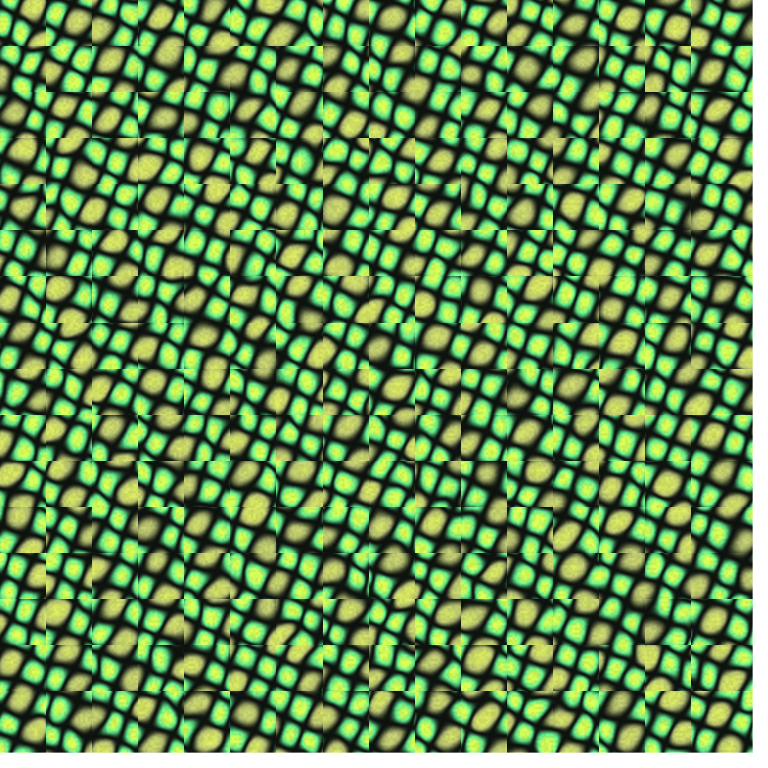
Give the GLSL for this pattern, as a three.js fragment shader.

```glsl
varying vec2 vUv;

float hash(vec2 p) {
  return fract(sin(dot(p, vec2(127.1, 311.7))) * 43758.5453);
}

vec2 hash2(vec2 p) {
  return vec2(hash(p), hash(p + 57.3));
}

float noise(vec2 p) {
  vec2 i = floor(p);
  vec2 f = fract(p);
  f = f * f * (3.0 - 2.0 * f);
  return mix(mix(hash(i), hash(i + vec2(1.0, 0.0)), f.x),
             mix(hash(i + vec2(0.0, 1.0)), hash(i + vec2(1.0, 1.0)), f.x), f.y);
}

// Slanted lattice, knocked slightly out of register in each square patch
vec2 latticeCoords(vec2 p) {
  vec2 patchId = min(floor(p / 0.06), 15.0);
  vec2 q = vec2(29.1 * p.x + 12.7 * p.y, 25.4 * p.y - 9.5 * p.x) + vec2(1.302, -0.215);
  q += 0.36 * (hash2(patchId) - 0.5);
  q.x += step(0.8, hash(patchId + 19.0));

  // Widen every third diagonal, then bend the grid lines
  q += vec2(-0.06, 0.06) * sin(2.0943951 * (q.x - q.y));
  q += 0.26 * (vec2(noise(q * 1.3 + 4.0), noise(q * 1.3 + 31.0)) - 0.5);
  return q;
}

vec3 scaleColor(vec2 q) {
  vec2 id = floor(q);
  vec2 local = fract(q) - 0.5;
  float tan3 = step(mod(id.x - id.y + 0.5, 3.0), 1.0);

  // Domed profile that falls to zero along the grooves
  float dome = cos(3.1415927 * local.x) * cos(3.1415927 * local.y);
  float vary = hash(id + 7.0);
  dome *= mix(mix(0.92, 1.1, vary), mix(0.62, 1.12, vary), tan3);

  vec3 groove = vec3(0.05, 0.07, 0.055);
  vec3 rim = mix(vec3(0.38, 0.93, 0.56), vec3(0.72, 0.76, 0.45), tan3);
  vec3 core = mix(vec3(0.82, 0.98, 0.34), vec3(0.82, 0.88, 0.38), tan3);
  vec3 color = mix(groove, rim, smoothstep(0.0, 0.6, dome));
  return mix(color, core, smoothstep(0.45, 0.95, dome));
}

void main() {
  vec2 p = vec2(vUv.x, 1.0 - vUv.y);
  vec3 color = scaleColor(latticeCoords(p));

  // Fine grain
  color *= 1.0 + 0.14 * (noise(p * 320.0) - 0.5);

  // White margin at the right and bottom
  float margin = smoothstep(0.979, 0.981, max(p.x, p.y));
  gl_FragColor = vec4(mix(color, vec3(1.0), margin), 1.0);
}
```
